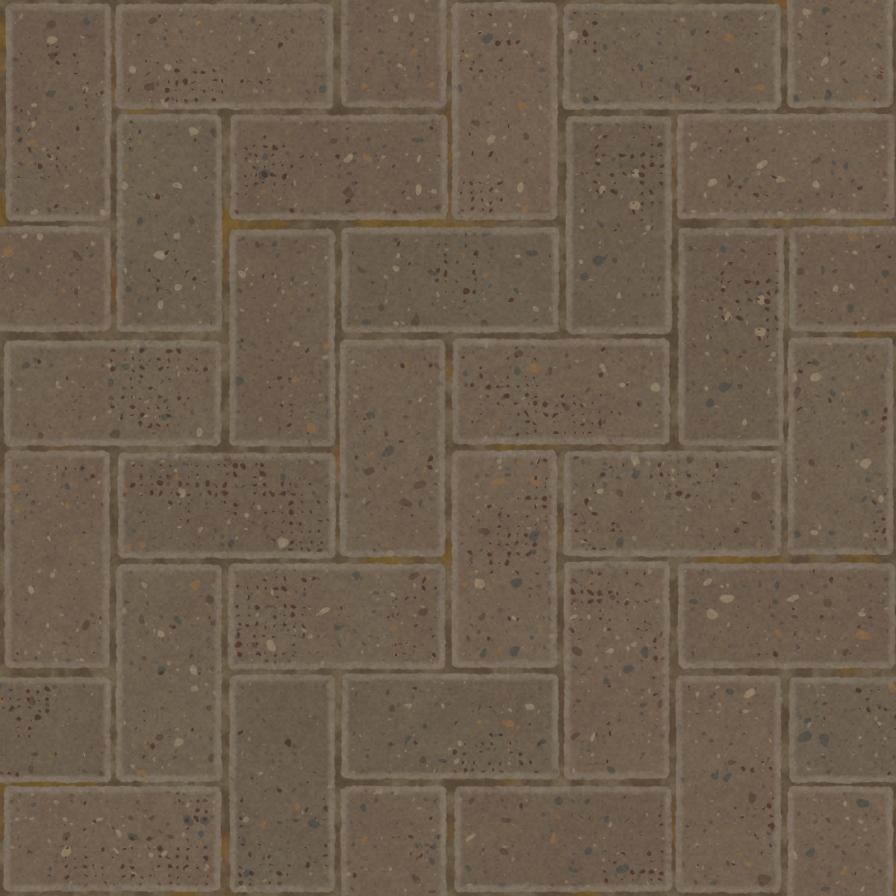
Write a Shadertoy shader that draws this texture.

```glsl
// Herringbone paving of worn brown concrete blocks with pebbles, pits and sandy joints.

const float CELLS = 8.0;            // block widths across the canvas
const vec2  GRID_SHIFT = vec2(0.012, 0.0);
const float JOINT_HALF = 0.030;     // all lengths below in block widths
const float RIM_WIDTH = 0.065;
const float CORNER = 0.085;
const float PLACEMENT = 0.018;      // laying error of each block
const float EDGE_WEAR = 0.022;
const float GRAIN = 0.075;

const vec3 BLOCK_WARM = vec3(0.440, 0.370, 0.308);
const vec3 BLOCK_GREY = vec3(0.415, 0.366, 0.302);
const vec3 RIM        = vec3(0.492, 0.445, 0.385);
const vec3 JOINT_DARK = vec3(0.345, 0.285, 0.220);
const vec3 JOINT_SAND = vec3(0.430, 0.375, 0.295);
const vec3 MOSS       = vec3(0.450, 0.335, 0.140);
const vec3 PIT        = vec3(0.265, 0.165, 0.140);
const vec3 SLATE      = vec3(0.270, 0.280, 0.270);
const vec3 CREAM      = vec3(0.610, 0.540, 0.440);
const vec3 OCHRE      = vec3(0.540, 0.400, 0.240);
const vec3 UMBER      = vec3(0.320, 0.245, 0.205);

vec3 hash3(vec2 p) {
    vec3 q = fract(vec3(p.xyx) * vec3(0.1031, 0.1030, 0.0973));
    q += dot(q, q.yxz + 33.33);
    return fract((q.xxy + q.yzz) * q.zyx);
}

float noise(vec2 p) {
    vec2 i = floor(p), f = fract(p);
    f = f * f * (3.0 - 2.0 * f);
    float low = mix(hash3(i).x, hash3(i + vec2(1, 0)).x, f.x);
    float high = mix(hash3(i + vec2(0, 1)).x, hash3(i + vec2(1, 1)).x, f.x);
    return mix(low, high, f.y);
}

float fbm(vec2 p) {
    return 0.55 * noise(p) + 0.30 * noise(p * 2.1 + 17.0) + 0.15 * noise(p * 4.3 + 41.0);
}

// Scattered oval grains: x = coverage, y = random kind
vec2 grains(vec2 p, float scale, float chance, float seed, float pixel) {
    p = p * scale + 0.35 * vec2(noise(p * scale * 1.7), noise(p * scale * 1.7 + 57.0));
    vec2 cell = floor(p);
    vec3 a = hash3(cell + seed), b = hash3(cell + seed + 211.0);
    float radius = mix(0.12, 0.33, b.x * b.x);
    vec2 v = fract(p) - mix(vec2(0.36), vec2(0.64), a.xy);
    float turn = 6.2832 * b.y;
    v = mat2(cos(turn), -sin(turn), sin(turn), cos(turn)) * v;
    float d = length(v * vec2(1.0, 1.0 + 0.6 * b.z)) - radius;
    float soft = max(pixel * scale, 0.06);
    return vec2((1.0 - smoothstep(-soft, soft, d)) * step(a.z, chance), fract(a.z * 91.7 + b.z));
}

vec3 pebbleColor(float kind) {
    return kind < 0.34 ? SLATE : kind < 0.60 ? UMBER : kind < 0.86 ? CREAM : OCHRE;
}

void mainImage(out vec4 fragColor, in vec2 fragCoord) {
    float pixel = CELLS / iResolution.y;
    vec2 p = fragCoord * pixel - GRID_SHIFT;

    // Herringbone: each diagonal cycles through lower, left, right and upper halves
    vec2 cell = floor(p);
    float phase = mod(cell.x + cell.y + 1.0, 4.0);
    bool upright = phase < 0.5 || phase > 2.5;
    vec2 size = upright ? vec2(1, 2) : vec2(2, 1);
    vec2 base = cell;
    if (phase < 0.5) base.y -= 1.0;
    else if (phase > 1.5 && phase < 2.5) base.x -= 1.0;
    vec3 id = hash3(mod(base, CELLS) + 5.0);

    // Distance inward from the worn, rounded block outline
    vec2 local = p - base - 0.5 * size + PLACEMENT * (id.xy * 2.0 - 1.0);
    vec2 q = abs(local) - 0.5 * size + CORNER;
    float inset = CORNER - length(max(q, 0.0)) - min(max(q.x, q.y), 0.0);
    inset += EDGE_WEAR * (fbm(p * 9.0) - 0.5) + 0.5 * EDGE_WEAR * (noise(p * 34.0) - 0.5);
    float block = smoothstep(-0.5, 0.5, (inset - JOINT_HALF) / max(pixel, 0.018));
    float face = smoothstep(0.5, 1.25, (inset - JOINT_HALF) / RIM_WIDTH);

    // Block body with tone drift
    vec2 own = p + 37.0 * id.xy;
    float cloud = fbm(own * 2.2);
    vec3 body = mix(BLOCK_WARM, BLOCK_GREY, clamp(id.z * 0.8 + cloud - 0.4, 0.0, 1.0));
    body *= 0.96 + 0.06 * id.x + 0.10 * (cloud - 0.5);

    // Pebbles, then dark red pits gathered in patches
    vec2 fine = grains(own, 15.0, 0.30, 3.0, pixel);
    body = mix(body, pebbleColor(fine.y), 0.48 * fine.x);
    vec2 coarse = grains(own, 6.5, 0.32, 71.0, pixel);
    body = mix(body, pebbleColor(coarse.y), 0.62 * coarse.x);
    float patches = smoothstep(0.56, 0.78, fbm(own * 1.3 + 9.0));
    vec2 pits = grains(own, 12.0, 0.04 + 0.75 * patches, 131.0, pixel);
    body = mix(body, PIT, 0.68 * pits.x);

    // Pale chamfer around the face
    float rimStrength = 0.50 + 0.55 * fbm(p * 4.0 + 23.0);
    body = mix(body, RIM, (1.0 - face) * rimStrength);

    // Joint filling with occasional moss
    vec3 joint = mix(JOINT_DARK, JOINT_SAND, smoothstep(0.25, 0.80, fbm(p * 7.0 + 61.0)));
    float moss = smoothstep(0.60, 0.76, fbm(p * 1.7 + 83.0));
    joint = mix(joint, MOSS, 0.65 * moss);

    vec3 color = mix(joint, body, block);
    float grain = 0.6 * noise(p * 46.0) + 0.4 * noise(p * 21.0 + 13.0) - 0.5;
    color *= 1.0 + 2.0 * GRAIN * grain;
    fragColor = vec4(color, 1.0);
}
```
